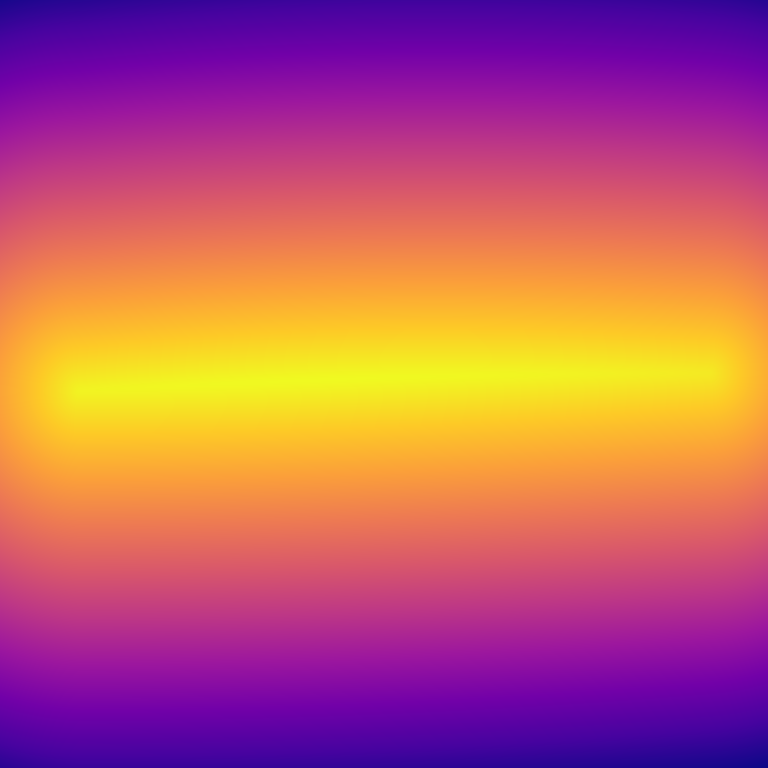
Write a three.js fragment shader that draws this background.

```glsl
varying vec2 vUv;

// Height of the gently bowed ridge at a given x
float ridgeHeight(float x, float peakX, float peakY, float bend) {
  float offset = peakX - x;
  return peakY - bend * offset * offset;
}

// Distance to the ridge, with its ends at x = ends.x and x = ends.y
float ridgeDistance(vec2 p, vec2 ends, float peakY, float bend) {
  float nearestX = clamp(p.x, ends.x, ends.y);
  vec2 nearest = vec2(nearestX, ridgeHeight(nearestX, ends.y, peakY, bend));
  return length(p - nearest);
}

// Rounds off the crease where the distance reaches zero
float soften(float d, float radius) {
  return sqrt(d * d + radius * radius) - radius;
}

// Moves on to the next colour once the heat passes its stop
vec3 addStop(vec3 base, vec3 next, float heat, float index, float intervals) {
  return mix(base, next, clamp(heat * intervals - index, 0.0, 1.0));
}

// Heat ramp from indigo through magenta and orange to yellow
vec3 heatColor(float heat) {
  const float intervals = 9.0;
  vec3 indigo = vec3(0.051, 0.031, 0.529);
  vec3 violet = vec3(0.275, 0.012, 0.624);
  vec3 purple = vec3(0.447, 0.004, 0.659);
  vec3 orchid = vec3(0.612, 0.090, 0.620);
  vec3 magenta = vec3(0.741, 0.216, 0.525);
  vec3 rose = vec3(0.847, 0.341, 0.420);
  vec3 coral = vec3(0.929, 0.475, 0.325);
  vec3 orange = vec3(0.984, 0.624, 0.227);
  vec3 amber = vec3(0.992, 0.792, 0.149);
  vec3 yellow = vec3(0.941, 0.976, 0.129);

  vec3 color = addStop(indigo, violet, heat, 0.0, intervals);
  color = addStop(color, purple, heat, 1.0, intervals);
  color = addStop(color, orchid, heat, 2.0, intervals);
  color = addStop(color, magenta, heat, 3.0, intervals);
  color = addStop(color, rose, heat, 4.0, intervals);
  color = addStop(color, coral, heat, 5.0, intervals);
  color = addStop(color, orange, heat, 6.0, intervals);
  color = addStop(color, amber, heat, 7.0, intervals);
  return addStop(color, yellow, heat, 8.0, intervals);
}

void main() {
  // Heat fades away from the ridge and slightly toward its ends
  float d = ridgeDistance(vUv, vec2(0.104, 0.924), 0.514, 0.034);
  float sideOffset = vUv.x - 0.42;
  float heat = 1.0 - 1.85 * soften(d, 0.004) - 0.15 * sideOffset * sideOffset;

  gl_FragColor = vec4(heatColor(heat), 1.0);
}
```
